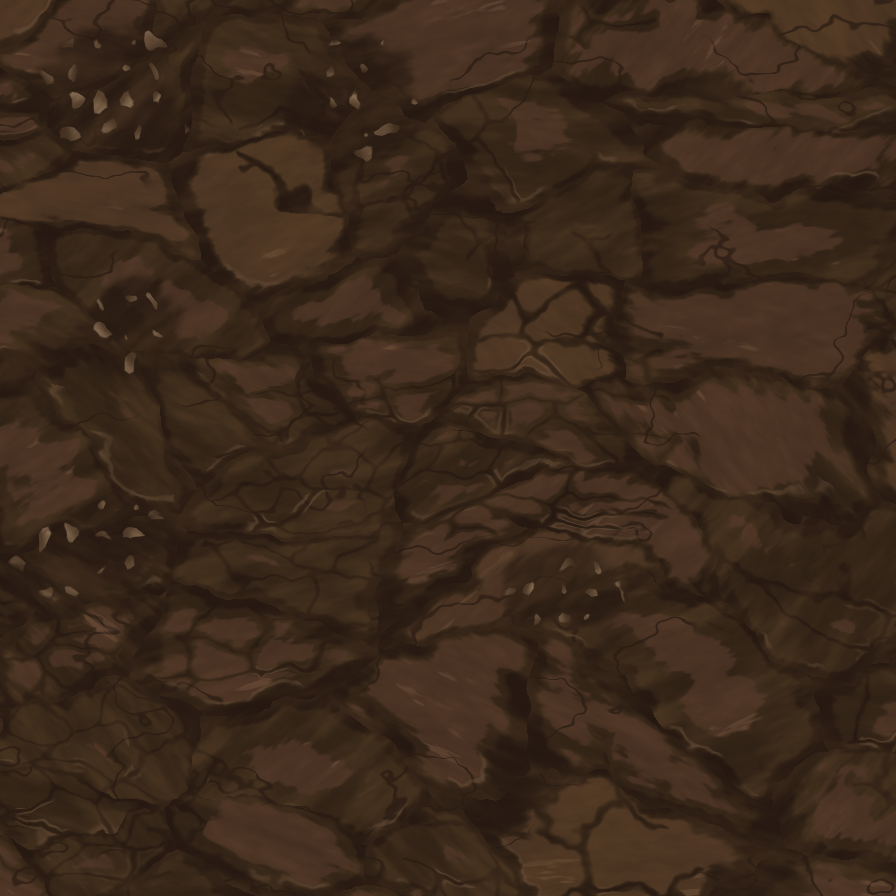
Reproduce this texture procedurally as a Shadertoy shader.

```glsl
// Dark brown painted rock wall: long irregular stones, deep ragged gaps and pockets of pale chips.

float hash(vec2 p) {
    return fract(sin(dot(p, vec2(127.1, 311.7))) * 43758.5453);
}

vec2 hash2(vec2 p) {
    return vec2(hash(p), hash(p + 57.3));
}

float noise(vec2 p) {
    vec2 i = floor(p), f = fract(p);
    f = f * f * (3.0 - 2.0 * f);
    return mix(mix(hash(i), hash(i + vec2(1, 0)), f.x),
               mix(hash(i + vec2(0, 1)), hash(i + vec2(1, 1)), f.x), f.y);
}

float fbm(vec2 p) {
    float sum = 0.0, amp = 0.5;
    for (int i = 0; i < 4; i++) {
        sum += amp * noise(p);
        p = mat2(1.6, 1.2, -1.2, 1.6) * p + 7.1;
        amp *= 0.5;
    }
    return sum / 0.9375;
}

// Rounded Voronoi: x = distance to the gap, y = downward facing of the nearest side, zw = stone id
vec4 stones(vec2 p) {
    vec2 cell = floor(p), f = fract(p), nearest = vec2(0), toNearest = vec2(0);
    float best = 9.0;
    for (int y = -1; y <= 1; y++)
    for (int x = -1; x <= 1; x++) {
        vec2 g = vec2(x, y);
        vec2 r = g + hash2(cell + g) - f;
        if (dot(r, r) < best) { best = dot(r, r); nearest = g; toNearest = r; }
    }
    float sum = 0.0, side = 9.0, down = 0.0;
    for (int y = -2; y <= 2; y++)
    for (int x = -2; x <= 2; x++) {
        if (x == 0 && y == 0) continue;
        vec2 g = nearest + vec2(x, y);
        vec2 r = g + hash2(cell + g) - f;
        vec2 n = normalize(r - toNearest);
        float d = dot(0.5 * (r + toNearest), n);
        sum += exp(-30.0 * d);
        if (d < side) { side = d; down = -n.y; }
    }
    return vec4(-log(sum) / 30.0, down, cell + nearest);
}

// Pale angular chips, one per small grid cell: x = coverage, y = shade
vec2 chips(vec2 uv) {
    vec2 p = uv * 31.0, id = floor(p);
    vec2 q = fract(p) - mix(vec2(0.36), vec2(0.64), hash2(id + 3.0));
    float a = 6.283 * hash(id + 8.0);
    q = mat2(cos(a), sin(a), -sin(a), cos(a)) * q;
    q.x *= 1.0 + 0.7 * hash(id + 5.0);
    float d = max(max(abs(q.x), abs(q.y)), 0.75 * (abs(q.x) + abs(q.y) + 0.3 * q.x));
    float size = mix(0.10, 0.36, hash(id + 11.0));
    float keep = step(0.35, hash(id + 21.0));
    return vec2(keep * smoothstep(size + 0.04, size - 0.04, d),
                hash(id + 31.0) * 0.5 + 0.7 * smoothstep(-0.2, 0.25, q.y));
}

void mainImage(out vec4 fragColor, in vec2 fragCoord) {
    vec2 uv = fragCoord / iResolution.y;

    // Bend the layers, then roughen the outlines
    vec2 p = uv + 0.20 * (vec2(noise(uv * 3.1), noise(uv * 3.1 + 40.0)) - 0.5);
    p += 0.055 * (vec2(fbm(uv * 15.0 + 9.0), fbm(uv * 15.0 + 70.0)) - 0.5);
    vec4 rock = stones(p * vec2(4.9, 9.6));
    float tone = hash(rock.zw + 13.0);

    // Slanted brush strokes whose direction changes from stone to stone
    float tilt = (hash(rock.zw + 4.0) - 0.5) * 1.8;
    vec2 grain = mat2(cos(tilt), -sin(tilt), sin(tilt), cos(tilt)) * uv;
    float stroke = fbm(grain * vec2(14.0, 44.0) + tone * 50.0);
    float bristle = fbm(grain * vec2(45.0, 120.0) + 15.0);
    float blotch = fbm(uv * 9.0 + 20.0);

    // Small fragments split off where the wall is crumbling
    vec4 shard = stones(p * vec2(11.0, 21.0) + 30.0);
    float crumble = smoothstep(0.48, 0.62, noise(uv * 6.0 + 33.0));
    float depth = rock.x + 0.22 * (blotch - 0.5) + 0.12 * (stroke - 0.5) + 0.05 * (bristle - 0.5);
    depth = min(depth, mix(0.6, 0.75 * shard.x + 0.035, crumble));

    // Gap, olive flank and reddish face, laid on in distinct ragged coats
    vec3 gap = mix(vec3(0.160, 0.104, 0.072), vec3(0.214, 0.150, 0.096), smoothstep(0.25, 0.75, stroke));
    vec3 flank = mix(vec3(0.205, 0.145, 0.092), vec3(0.254, 0.182, 0.112), smoothstep(0.3, 0.7, stroke));
    vec3 face = mix(vec3(0.292, 0.199, 0.140), vec3(0.315, 0.225, 0.135), smoothstep(0.84, 0.95, tone) * blotch);
    vec3 col = mix(gap, flank, smoothstep(0.035, 0.085, depth));
    float lit = depth + 0.36 * (tone - 0.5) + 0.26 * (stroke - 0.5) + 0.08 * (bristle - 0.5);
    float facing = smoothstep(0.175, 0.235, lit) * smoothstep(0.06, 0.10, depth);
    col = mix(col, face, facing);
    col *= 0.82 + 0.18 * stroke + 0.18 * bristle;

    // Short cracks and thin chiselled highlights
    float vein = abs(fbm(uv * vec2(10.0, 14.0) + tone * 30.0) - 0.5);
    float crack = smoothstep(0.016, 0.004, vein) * smoothstep(0.48, 0.6, noise(uv * 11.0 + 5.0));
    col = mix(col, vec3(0.165, 0.108, 0.075), 0.75 * crack);
    float scratch = smoothstep(0.66, 0.76, fbm(grain * vec2(18.0, 100.0) + 80.0));
    col += vec3(0.07, 0.058, 0.045) * scratch * facing * smoothstep(0.5, 0.7, noise(uv * 10.0 + 60.0));

    // Worn pale rims on the lower sides
    float rim = smoothstep(0.030, 0.006, abs(depth - 0.095)) * smoothstep(0.4, 0.8, rock.y);
    rim *= step(0.5, hash(rock.zw + 17.0)) * smoothstep(0.42, 0.65, noise(uv * 34.0));
    col = mix(col, vec3(0.40, 0.30, 0.22), 0.55 * rim * (0.4 + bristle));

    // Dark pockets filled with chips
    vec2 pocketId = floor(uv * 4.0);
    vec2 center = mix(vec2(0.34), vec2(0.66), hash2(pocketId + 61.0));
    float away = length(fract(uv * 4.0) - center) + 0.45 * (blotch - 0.5) + 0.15 * (stroke - 0.5);
    float pocket = step(0.56, hash(pocketId + 91.0)) * smoothstep(0.29, 0.20, away);
    vec2 chip = chips(uv + 0.016 * (vec2(noise(uv * 55.0), noise(uv * 55.0 + 30.0)) - 0.5));
    col = mix(col, gap * (0.85 + 0.3 * bristle), 0.8 * pocket);
    vec3 chipColor = mix(vec3(0.25, 0.175, 0.115), vec3(0.52, 0.42, 0.32), chip.y * (0.3 + 0.8 * bristle));
    col = mix(col, chipColor, chip.x * smoothstep(0.3, 0.7, pocket));

    fragColor = vec4(col, 1.0);
}
```
